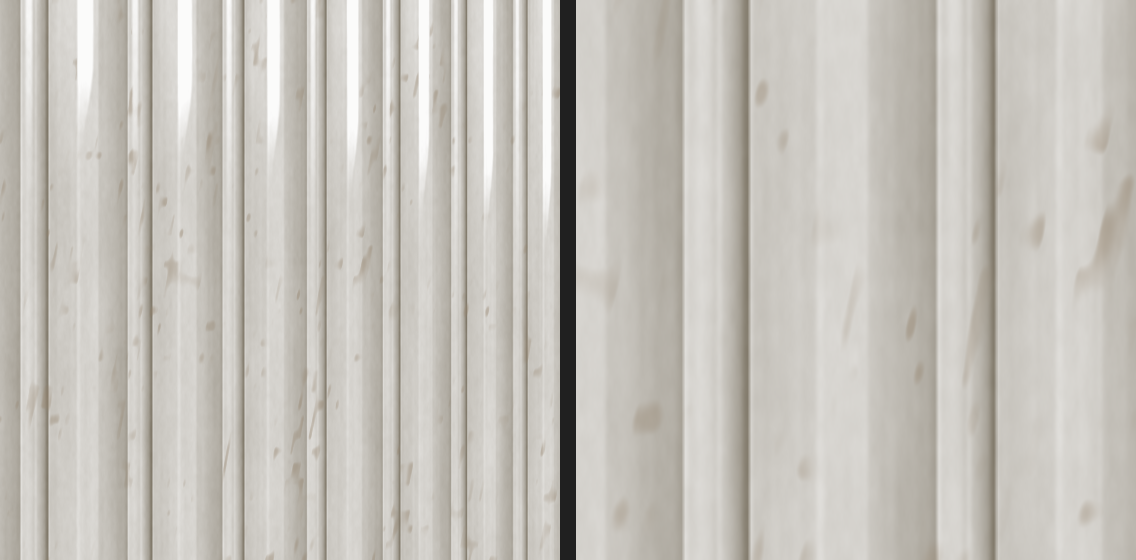
Left, the full canvas; right, a detail of the centre.
This texture is drawn by a Shadertoy shader. Its source:

```glsl
// Pale fluted stone wall seen at an angle: seven narrow ribs and wide panels,
// spaced by a projective mapping that shrinks the pitch to the right.
// A 1D tone profile shapes each repeat; gloss, grain and flecks are added on top.

const float FIRST_RIB = 0.0365;   // left edge of the first rib
const float PITCH = 0.2039;       // pitch before foreshortening
const float SHRINK = 0.0651;      // foreshortening per repeat
const float RIB_END = 0.25;       // share of a repeat taken by the rib
const float FACET = 0.51;         // start of the panel's lit facet
const float HOLLOW = 0.715;       // start of the panel's shaded hollow
const vec3 WARMTH = vec3(1.0, 1.06, 1.18);
const vec3 FLECK_COLOR = vec3(0.58, 0.51, 0.42);

float hash(vec2 p) {
    p = fract(p * vec2(0.1031, 0.1173));
    p += dot(p, p.yx + 33.33);
    return fract((p.x + p.y) * p.x * 7.13 + p.y * 41.7);
}

float noise(vec2 p) {
    vec2 i = floor(p), f = fract(p);
    f = f * f * (3.0 - 2.0 * f);
    return mix(mix(hash(i), hash(i + vec2(1, 0)), f.x),
               mix(hash(i + vec2(0, 1)), hash(i + vec2(1, 1)), f.x), f.y);
}

float fbm(vec2 p) {
    float sum = 0.0, gain = 0.5;
    for (int i = 0; i < 4; i++) {
        sum += gain * noise(p);
        p = p * 2.03 + 17.3;
        gain *= 0.5;
    }
    return sum;
}

float band(float a, float b, float soft, float x) {
    return smoothstep(a - soft, a + soft, x) * (1.0 - smoothstep(b - soft, b + soft, x));
}

// Canvas x to a repeat count with constant pitch
float unproject(float x) {
    float d = x - FIRST_RIB;
    return d / (PITCH - SHRINK * d);
}

// Narrow rib: lit edge, rounded face, bead and deep groove
float ribTone(float p) {
    float tone = mix(0.83, 0.79, smoothstep(0.02, 0.13, p));
    tone += 0.04 * band(-0.1, 0.016, 0.006, p);
    tone += 0.035 * band(0.05, 0.11, 0.02, p);
    tone += 0.05 * band(0.125, 0.145, 0.01, p);
    tone -= 0.16 * smoothstep(0.14, 0.235, p);
    return tone - 0.12 * smoothstep(0.21, 0.242, p);
}

// Wide panel: flat face, lit facet and hollow falling into shade
float panelTone(float p) {
    float tone = mix(0.785, 0.815, smoothstep(RIB_END, FACET, p));
    tone += 0.05 * band(0.2, RIB_END + 0.012, 0.006, p);
    tone += 0.02 * smoothstep(FACET - 0.01, FACET + 0.01, p);
    tone += 0.025 * band(FACET, FACET + 0.03, 0.012, p);
    tone -= 0.055 * smoothstep(HOLLOW - 0.012, HOLLOW + 0.012, p);
    tone -= 0.085 * smoothstep(HOLLOW, 0.98, p);
    return tone - 0.05 * smoothstep(0.95, 1.0, p);
}

// Reflections from above; they reach lower on the repeats to the right
float glossTone(float p, float id, float y) {
    float reach = 0.72 - 0.032 * id;
    float lit = smoothstep(reach, reach + 0.17, y);
    float right = mix(FACET + 0.05, 0.665, lit);
    float gloss = 0.15 * lit * band(FACET + 0.01, right, 0.014, p);
    float sheen = smoothstep(reach - 0.1, 1.0, y);
    gloss += 0.12 * sheen * band(0.045, 0.105, 0.016, p);
    gloss += 0.045 * sheen * band(0.29, FACET, 0.04, p);
    return gloss + 0.025 * sheen * band(FACET, HOLLOW, 0.02, p);
}

float reliefTone(vec2 uv) {
    float u = unproject(uv.x);
    float id = floor(u), p = u - id;
    float tone = p < RIB_END ? ribTone(p) : panelTone(p);
    return tone + glossTone(p, id, uv.y);
}

// Vertical streaks, cloudy veining and fine grain, centred on zero
float stoneGrain(vec2 uv, float u) {
    float streaks = noise(vec2(u * 32.0 + 40.0, uv.y * 2.0)) - 0.5;
    float clouds = fbm(uv * vec2(34.0, 9.0) + 5.0) - 0.47;
    float grain = fbm(uv * vec2(190.0, 75.0) + 31.0) - 0.47;
    return 0.022 * streaks + 0.045 * clouds + 0.035 * grain;
}

// Sparse slanted mineral flecks
float fleckMask(vec2 uv) {
    vec2 q = vec2(uv.x - 0.18 * uv.y, uv.y);
    float spots = noise(q * vec2(105.0, 36.0) + 9.0);
    float patches = noise(uv * vec2(22.0, 11.0) + 61.0);
    return smoothstep(0.72, 0.97, spots) * smoothstep(0.45, 0.85, patches);
}

void mainImage(out vec4 fragColor, in vec2 fragCoord) {
    vec2 uv = fragCoord / iResolution.xy;

    // Average the profile across x to smooth its edges
    float spread = max(1.3 / iResolution.x, 0.0025), tone = 0.0;
    for (int i = 0; i < 8; i++) {
        float shift = (float(i) + 0.5) / 8.0 - 0.5;
        tone += reliefTone(uv + vec2(shift * spread, 0.0)) / 8.0;
    }
    tone += stoneGrain(uv, unproject(uv.x));

    // Darker stone is warmer
    vec3 color = 1.0 - (1.0 - min(tone, 0.985)) * WARMTH;
    float matte = 1.0 - smoothstep(0.84, 0.93, tone);
    color = mix(color, FLECK_COLOR, 0.42 * matte * fleckMask(uv));
    fragColor = vec4(clamp(color, 0.0, 1.0), 1.0);
}
```
